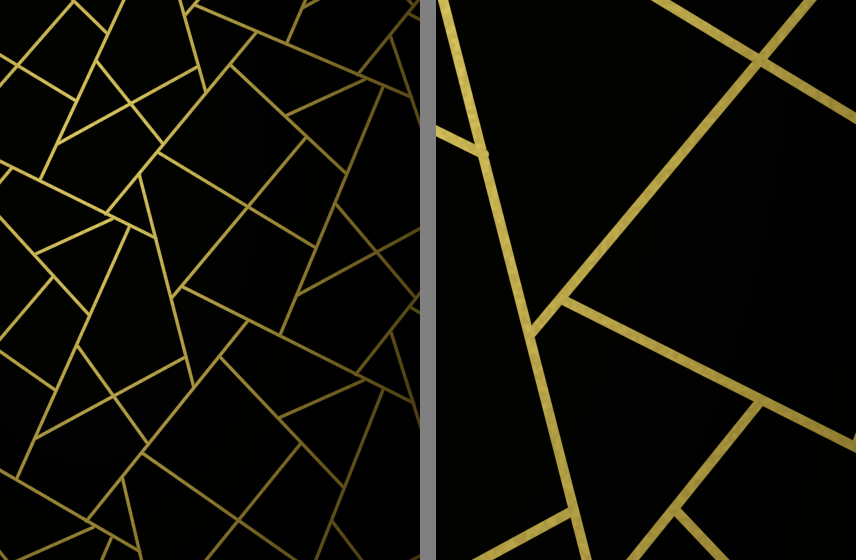
Left: the whole. Right: its middle third, enlarged.
Write a Shadertoy shader that draws this pattern.

```glsl
// Thin gold lines on black: a geometric wallpaper of straight strokes.
// One motif of ten strokes repeats on a half-drop lattice, seen in slight
// perspective and lit by a soft lamp from the upper left.

// Stroke ends (xy to zw) in lattice units: x steps left, y steps down.
const vec4 STROKES[10] = vec4[10](
    vec4(0.511, -0.457,  1.100, -0.095),
    vec4(0.772, -0.691, -0.112,  0.090),
    vec4(0.614, -0.388,  0.141,  0.230),
    vec4(0.898, -0.214,  0.259,  0.421),
    vec4(0.300,  0.026,  0.812,  0.326),
    vec4(0.000,  0.000,  0.387,  0.649),
    vec4(0.970, -0.169,  0.711,  0.664),
    vec4(0.072, -0.064,  0.380, -0.090),
    vec4(0.182,  0.311, -0.122,  0.767),
    vec4(0.325,  0.548, -0.253,  0.550));

float hash(vec2 p) {
    vec3 q = fract(vec3(p.xyx) * 0.1031);
    q += dot(q, q.yzx + 33.33);
    return fract((q.x + q.y) * q.z);
}

// Smooth value noise for the uneven metal.
float noise(vec2 p) {
    vec2 cell = floor(p), f = fract(p);
    f = f * f * (3.0 - 2.0 * f);
    return mix(mix(hash(cell), hash(cell + vec2(1, 0)), f.x),
               mix(hash(cell + vec2(0, 1)), hash(cell + vec2(1, 1)), f.x), f.y);
}

// Lattice position to canvas position, with perspective.
vec2 project(vec2 lattice) {
    vec2 flatPos = lattice.x * vec2(-0.4563, 0.2517) + lattice.y * vec2(0.0, 0.5052);
    return vec2(0.6836, 0.1563) + flatPos / (1.0 + dot(lattice, vec2(0.007, -0.066)));
}

float segmentDistance(vec2 p, vec2 a, vec2 b) {
    vec2 ap = p - a, ab = b - a;
    return length(ap - ab * clamp(dot(ap, ab) / dot(ab, ab), 0.0, 1.0));
}

// Distance to the nearest stroke over all visible repeats.
float strokeDistance(vec2 p) {
    float nearest = 1.0;
    for (int column = -1; column <= 1; column++)
    for (int row = -1; row <= 2; row++)
    for (int k = 0; k < 10; k++) {
        vec2 cell = vec2(column, row);
        vec2 a = project(STROKES[k].xy + cell);
        vec2 b = project(STROKES[k].zw + cell);
        nearest = min(nearest, segmentDistance(p, a, b));
    }
    return nearest;
}

void mainImage(out vec4 fragColor, in vec2 fragCoord) {
    // Canvas height is 1, y runs down.
    vec2 p = vec2(fragCoord.x, iResolution.y - fragCoord.y) / iResolution.y;
    float pixel = 1.0 / iResolution.y;

    // Lamp glow, fading faster sideways than downwards.
    float lamp = 1.0 - smoothstep(0.0, 0.8, length((p - vec2(0.16, 0.27)) * vec2(1.0, 0.55)));

    // Gold turns deeper and redder as the light fades.
    float light = mix(0.28, 1.0, lamp) * (0.94 + 0.12 * noise(p * 400.0));
    vec3 gold = vec3(0.84, 0.76, 0.36) * pow(vec3(light), vec3(1.0, 1.1, 1.6));
    vec3 wall = vec3(0.010, 0.013, 0.006) * lamp * lamp;

    float stroke = 1.0 - smoothstep(-0.8 * pixel, 0.8 * pixel, strokeDistance(p) - 0.0030);
    fragColor = vec4(mix(wall, gold, stroke), 1.0);
}
```
